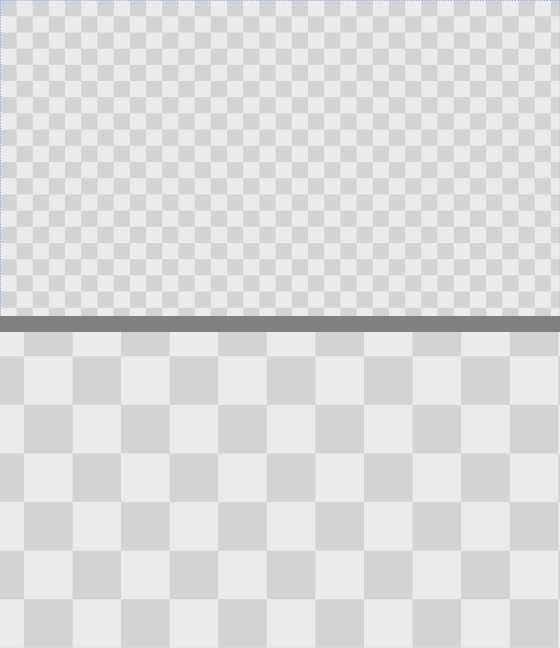
Top: the whole. Bottom: its middle third, enlarged.
Give the GLSL for this pattern, as a Shadertoy shader.

```glsl
// Lengths are fractions of the canvas height.
const float CELL = 0.05125;
const vec2 GRID_OFFSET = vec2(0.0009, 0.0002);
const float BORDER_WIDTH = 0.0024;
const float RIGHT_BORDER_WIDTH = 0.0012;
const float DASH = 0.0046;
const float BORDER_OPACITY = 0.9;

const vec3 LIGHT_GREY = vec3(0.922);
const vec3 DARK_GREY = vec3(0.826);
const vec3 DASH_BLUE = vec3(0.36, 0.63, 0.93);
const vec3 DASH_GREY = vec3(0.62, 0.68, 0.75);

// Smoothed square wave: +1 on even unit intervals, -1 on odd ones.
vec2 squareWave(vec2 x, float pixel) {
    vec2 edgeDistance = 0.5 - abs(mod(x + 0.5, 2.0) - 1.0);
    return clamp(2.0 * edgeDistance / pixel, -1.0, 1.0);
}

// Coverage of a strip that starts at distance zero.
float strip(float dist, float width, float pixel) {
    return clamp((width - dist) / pixel + 0.5, 0.0, 1.0);
}

void mainImage(out vec4 fragColor, in vec2 fragCoord) {
    float pixel = 1.0 / iResolution.y;
    vec2 size = iResolution.xy * pixel;
    vec2 p = fragCoord * pixel;
    p.y = size.y - p.y; // measure down from the top left corner

    // Checkerboard
    vec2 wave = squareWave((p - GRID_OFFSET) / CELL, pixel / CELL);
    float dark = 0.5 + 0.5 * wave.x * wave.y;
    vec3 color = mix(LIGHT_GREY, DARK_GREY, dark);

    // Dashed border on the left, top and right edges
    vec2 dashes = 0.5 + 0.5 * squareWave(p / DASH, pixel / DASH);
    float left = strip(p.x, BORDER_WIDTH, pixel) * dashes.y;
    float top = strip(p.y, BORDER_WIDTH, pixel) * dashes.x;
    float right = strip(size.x - p.x, RIGHT_BORDER_WIDTH, pixel) * dashes.y;
    color = mix(color, DASH_GREY, right * BORDER_OPACITY);
    color = mix(color, DASH_BLUE, max(left, top) * BORDER_OPACITY);

    fragColor = vec4(color, 1.0);
}
```
